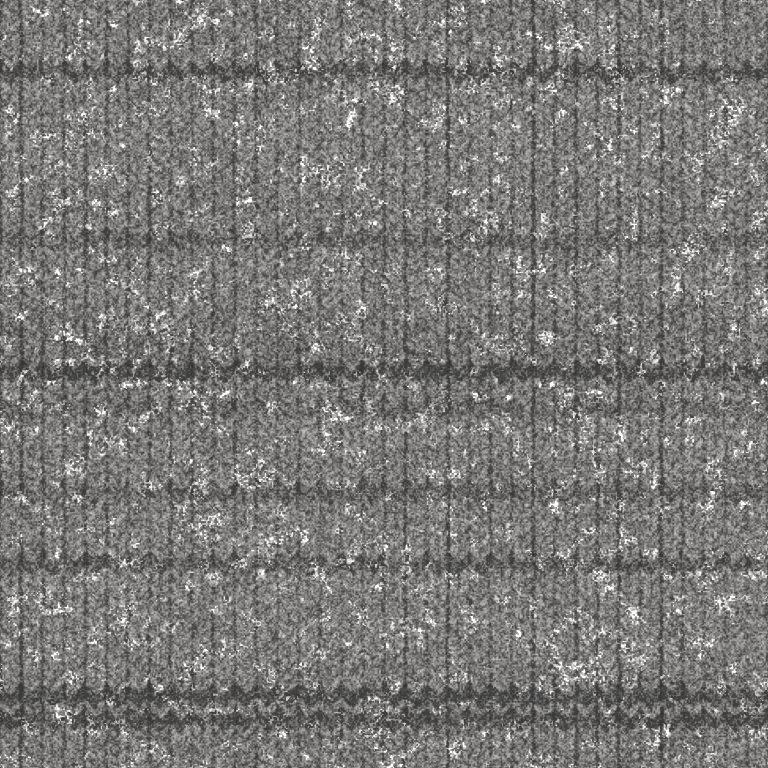
Write a Shadertoy shader that draws this texture.

```glsl
// Grey melange stocking-stitch knit: 36 wales by 64 courses, dark stripes and pale flecks.

const vec2 STITCHES = vec2(36.0, 64.0);
const vec3 WOOL_TINT = vec3(1.0, 0.991, 0.985);
const float BASE_TONE = 0.455;
const int STRIPE_COUNT = 8;

// Course counted from the top, darkness
const vec2 STRIPES[STRIPE_COUNT] = vec2[STRIPE_COUNT](
    vec2(6.0, 0.9), vec2(20.0, 0.5), vec2(31.0, 0.95), vec2(34.0, 0.5),
    vec2(41.0, 0.6), vec2(47.0, 0.85), vec2(58.0, 1.0), vec2(60.0, 0.95));

float hash(vec2 p) {
    vec3 q = fract(vec3(p.xyx) * 0.1031);
    q += dot(q, q.yzx + 33.33);
    return fract((q.x + q.y) * q.z);
}

float valueNoise(vec2 p) {
    vec2 cell = floor(p), f = fract(p);
    f = f * f * (3.0 - 2.0 * f);
    return mix(mix(hash(cell), hash(cell + vec2(1.0, 0.0)), f.x),
               mix(hash(cell + vec2(0.0, 1.0)), hash(cell + 1.0), f.x), f.y);
}

// Stitch coordinates: wale across, course downwards, with arms rising from each wale's middle
vec2 knitCoords(vec2 uv) {
    vec2 wobble = vec2(valueNoise(uv * 70.0), valueNoise(uv * 70.0 + 41.0)) - 0.5;
    vec2 p = vec2(uv.x, 1.0 - uv.y) * STITCHES + wobble * vec2(0.12, 0.45);
    float lift = abs(fract(p.x) - 0.5) * 2.0;
    return vec2(p.x, p.y + 0.9 * lift - 0.45);
}

// Rounded yarn arms with grooves between courses, halves and wales
float stitchRelief(vec2 knit, float y) {
    float halfX = fract(knit.x * 2.0) - 0.5;
    float rowY = fract(knit.y + 0.5) - 0.5;
    float arm = 1.0 - smoothstep(0.15, 0.6, length(vec2(halfX * 0.8, rowY)));
    float edge = floor(knit.x + 0.5);
    float gap = abs(knit.x - edge);
    float depth = mix(0.05, 0.15, pow(hash(vec2(edge, 7.0)), 2.0));
    depth *= 0.6 + 0.8 * valueNoise(vec2(edge * 3.7, y * 16.0));
    float crease = 1.0 - smoothstep(0.02, 0.16, gap);
    return 0.10 * (arm - 0.5) - depth * crease;
}

// Total darkness of the zigzag stripes at a course
float stripeShade(vec2 knit) {
    float shade = 0.0;
    for (int i = 0; i < STRIPE_COUNT; i++) {
        float d = abs(knit.y - STRIPES[i].x);
        float patchy = 0.7 + 0.5 * valueNoise(vec2(knit.x * 1.3, STRIPES[i].x * 5.3));
        shade += STRIPES[i].y * patchy * (1.0 - smoothstep(0.3, 0.75, d));
    }
    return shade;
}

// Broad course tone plus the difference between single stitches
float yarnVariation(vec2 knit) {
    float course = valueNoise(vec2(3.5, knit.y * 0.17)) - 0.5;
    float stitch = hash(floor(vec2(knit.x * 2.0, knit.y + 0.5))) - 0.5;
    return 0.06 * course + 0.05 * stitch;
}

// Fine salt-and-pepper fibre, centred on zero
float fibreGrain(vec2 uv) {
    float fine = valueNoise(uv * 487.0) - 0.5;
    float medium = valueNoise(uv * 263.0 + 19.0) - 0.5;
    return 0.34 * fine + 0.16 * medium;
}

// Pale neps gathered in irregular clusters
float fleckAmount(vec2 uv) {
    float cluster = 0.65 * valueNoise(uv * 68.0 + 11.0) + 0.35 * valueNoise(uv * 145.0 + 5.0);
    float specks = smoothstep(0.45, 0.85, valueNoise(uv * 431.0 + 73.0));
    float core = smoothstep(0.78, 0.9, cluster);
    return smoothstep(0.48, 0.8, cluster) * specks + 0.6 * core + 0.12 * specks;
}

void mainImage(out vec4 fragColor, in vec2 fragCoord) {
    vec2 uv = fragCoord / iResolution.xy;
    vec2 knit = knitCoords(uv);

    float tone = BASE_TONE + stitchRelief(knit, uv.y) + yarnVariation(knit);
    tone -= 0.17 * stripeShade(knit);
    tone += fibreGrain(uv);
    tone = max(tone, 0.2 + 0.25 * tone);
    tone += 0.42 * fleckAmount(uv);

    fragColor = vec4(clamp(tone * WOOL_TINT, 0.0, 1.0), 1.0);
}
```
